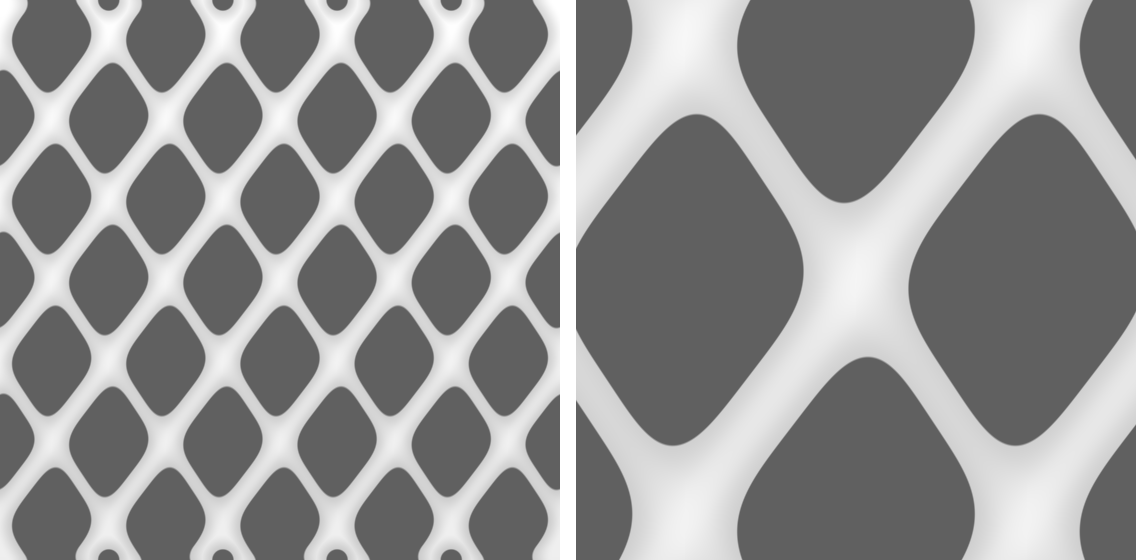
Left, the full canvas; right, a detail of the centre.
This pattern is drawn by a WebGL 1 fragment shader. Its source:

```glsl
precision highp float;

uniform vec2 u_resolution;

// Approximate distance to a skewed, rounded diamond
float diamondHole(vec2 p) {
  vec2 slant = vec2(dot(p, vec2(0.794, -0.608)) / 0.0651,
                    dot(p, vec2(0.833, 0.553)) / 0.0714);
  vec2 squared = slant * slant;
  return (sqrt(length(squared)) - 1.0) * 0.068;
}

float smoothUnion(float a, float b, float radius) {
  float h = max(radius - abs(a - b), 0.0);
  return min(a, b) - h * h / (4.0 * radius);
}

// Distance to the nearest opening, positive on the mesh
float meshDistance(vec2 p) {
  const float pitch = 0.2039;
  float d = 1.0;
  for (int i = -4; i <= 4; i++) {
    float row = float(i);
    float y = row * 0.1445;
    float shift = 0.5 * (1.0 - mod(abs(row), 2.0));
    // Outermost rows repeat their neighbours across the seam
    if (abs(row) > 3.5) {
      y = sign(row) * 0.5665;
      shift = 0.0;
    }
    float x = pitch * (floor(p.x / pitch + 0.5 - shift) + shift);
    // Openings cut by the side edges are smaller
    float size = abs(x) > 0.5 ? 0.87 : 1.0;
    vec2 center = vec2(clamp(x, -0.5, 0.5), y);
    d = smoothUnion(d, diamondHole((p - center) / size) * size, 0.02);
  }

  // Small round openings along the top and bottom seam
  float seamX = pitch * (clamp(floor(p.x / pitch), -2.0, 1.0) + 0.5);
  float seamHole = length(vec2(p.x - seamX, 0.5 - abs(p.y))) - 0.019;
  return min(d, seamHole);
}

void main() {
  vec2 uv = gl_FragCoord.xy / u_resolution;
  float d = meshDistance(uv - 0.5);

  // Soft shaded rims, brighter toward the top
  float crown = mix(0.935, 1.0, uv.y);
  float rim = mix(0.79, 0.83, uv.y);
  float mesh = mix(rim, crown, smoothstep(-0.005, 0.029, d));

  float edge = 1.0 / min(u_resolution.x, u_resolution.y);
  float shade = mix(0.376, mesh, smoothstep(-edge, edge, d));
  gl_FragColor = vec4(vec3(shade), 1.0);
}
```
